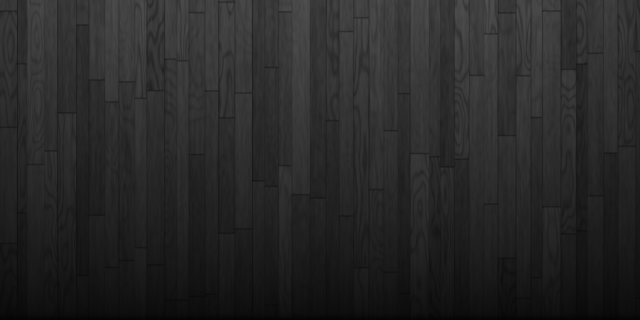
This texture is drawn by a Shadertoy shader. Its source:

```glsl
// Dark charcoal floor of narrow upright wood planks, lit softly from above.
// Jittered columns are cut into boards; each board gets its own tone, fine
// fibres and arched growth rings taken from contours of stretched noise.

float hash(vec2 p) {
    vec3 q = fract(vec3(p.xyx) * 0.1031);
    q += dot(q, q.yzx + 33.33);
    return fract((q.x + q.y) * q.z);
}

float noise(vec2 p) {
    vec2 cell = floor(p), f = fract(p);
    f = f * f * (3.0 - 2.0 * f);
    float low = mix(hash(cell), hash(cell + vec2(1, 0)), f.x);
    float high = mix(hash(cell + vec2(0, 1)), hash(cell + vec2(1, 1)), f.x);
    return mix(low, high, f.y);
}

// Left edge of a plank column, in column units
float columnEdge(float column) {
    return column + 0.4 * (hash(vec2(column, 7.0)) - 0.5);
}

// Reflectance of the planks around 1.0; p is in canvas heights
float planks(vec2 p) {
    const float plankWidth = 0.046;
    float x = p.x / plankWidth + 20.0;
    float column = floor(x);
    if (x < columnEdge(column)) column -= 1.0;
    else if (x >= columnEdge(column + 1.0)) column += 1.0;

    // Cut the column into boards
    float boardLength = mix(0.36, 0.8, hash(vec2(column, 13.0)));
    float along = p.y / boardLength + 9.0 * hash(vec2(column, 21.0)) + 5.0;
    vec2 board = vec2(column, floor(along));
    float seed = hash(board + 31.0);

    // Tone shared by the column, then by the single board
    float tone = 1.0 + 0.20 * (hash(vec2(column, 3.0)) - 0.5)
                     + 0.24 * (hash(board + 57.0) - 0.5);

    // Growth rings: strong on some boards, faint on the rest
    vec2 shift = vec2(40.0, 70.0) * seed;
    float field = noise(p * vec2(24.0, 5.0) + shift)
                + 0.16 * noise(p * vec2(60.0, 16.0) + shift);
    float ring = pow(0.5 + 0.5 * sin(field * 38.0), 3.0);
    float ringDepth = mix(0.05, 0.24, smoothstep(0.45, 0.9, hash(board + 83.0)));
    tone -= ringDepth * (ring - 0.3);

    // Fine fibres and short pores
    tone += 0.15 * (noise(p * vec2(130.0, 7.0) + shift) - 0.5);
    tone += 0.12 * (noise(p * vec2(210.0, 45.0) + shift) - 0.5);

    // Dark seams beside the board and at its ends
    float left = (x - columnEdge(column)) * plankWidth;
    float right = (columnEdge(column + 1.0) - x) * plankWidth;
    float end = min(fract(along), 1.0 - fract(along)) * boardLength;
    float seamDepth = mix(0.08, 0.35, hash(vec2(column, 91.0)));
    tone *= 1.0 - seamDepth * (1.0 - smoothstep(0.001, 0.004, left));
    tone *= 1.0 - 0.10 * (1.0 - smoothstep(0.0, 0.003, right));
    tone *= 1.0 - 0.28 * (1.0 - smoothstep(0.001, 0.004, end));
    return tone;
}

void mainImage(out vec4 fragColor, in vec2 fragCoord) {
    // Average a 3 by 3 grid of samples to smooth board edges
    float wood = 0.0;
    for (int j = 0; j < 3; j++)
        for (int i = 0; i < 3; i++) {
            vec2 offset = (vec2(i, j) - 1.0) / 3.0;
            wood += planks((fragCoord + offset) / iResolution.y) / 9.0;
        }

    // Light falls off downwards and a little towards the sides
    vec2 uv = fragCoord / iResolution.xy;
    float light = mix(0.04, 0.25, pow(uv.y, 0.75));
    float side = abs(2.0 * uv.x - 1.0);
    light *= 1.03 - 0.22 * pow(side, 4.0);
    light *= smoothstep(-0.02, 0.025, uv.y);

    fragColor = vec4(vec3(light * wood), 1.0);
}
```
